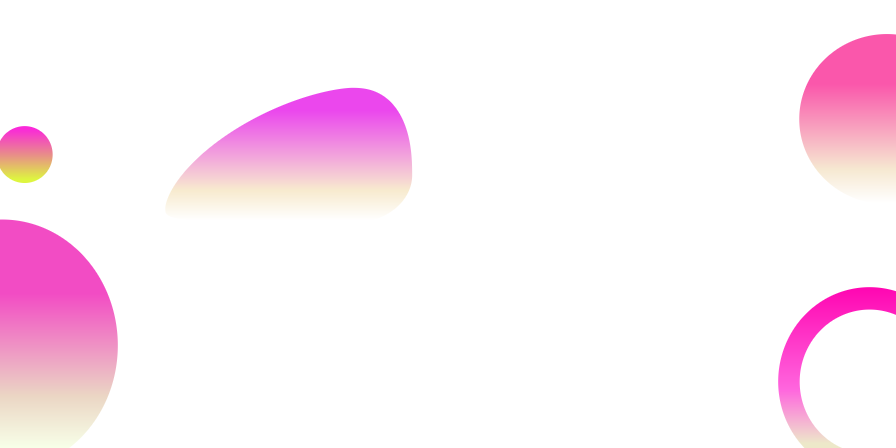
Reproduce this background procedurally as a WebGL 1 fragment shader.

```glsl
precision highp float;
// Draws a white background with gradient discs, a ring and a soft rounded blob.
uniform vec2 u_resolution;

// Vertical gradient with three colour stops, given from top to bottom.
vec3 gradient(float y, vec3 stops, vec3 top, vec3 middle, vec3 bottom) {
  vec3 upper = mix(middle, top, clamp((y - stops.y) / (stops.x - stops.y), 0.0, 1.0));
  return mix(bottom, upper, clamp((y - stops.z) / (stops.y - stops.z), 0.0, 1.0));
}

// Smooth coverage from a signed distance in canvas heights.
float coverage(float d) {
  return clamp(0.5 - d * u_resolution.y, 0.0, 1.0);
}

// Approximate signed distance to an ellipse.
float ellipse(vec2 p, vec2 radius) {
  float k = length(p / radius);
  return k * (k - 1.0) / max(length(p / (radius * radius)), 0.001);
}

// Lopsided blob: each quadrant is a superellipse with its own radii and power.
float blob(vec2 p) {
  bool right = p.x > 0.786;
  p -= vec2(0.786, right ? 0.609 : 0.536);
  bool up = p.y > 0.0;
  vec2 radius = right ? vec2(0.134, up ? 0.195 : 0.107)
                      : vec2(0.417, up ? 0.268 : 0.034);
  float power = right ? (up ? 2.4 : 2.0) : (up ? 1.55 : 4.0);
  vec2 q = max(abs(p) / radius, 0.0001);
  float k = pow(pow(q.x, power) + pow(q.y, power), 1.0 / power);
  vec2 slope = pow(q / max(k, 0.001), vec2(power - 1.0)) / radius;
  return (k - 1.0) / max(length(slope), 0.001);
}

void main() {
  vec2 p = gl_FragCoord.xy / u_resolution.y;
  vec3 white = vec3(1.0);
  vec3 color = white;

  // Violet blob fading to white
  vec3 blobColor = gradient(p.y, vec3(0.753, 0.575, 0.508),
    vec3(0.92, 0.28, 0.93), vec3(0.97, 0.92, 0.81), white);
  color = mix(color, blobColor, coverage(blob(p)));

  // Small magenta and yellow disc
  vec3 smallColor = gradient(p.y, vec3(0.712, 0.655, 0.6),
    vec3(0.98, 0.16, 0.85), vec3(0.91, 0.55, 0.54), vec3(0.87, 0.96, 0.25));
  color = mix(color, smallColor,
    coverage(ellipse(p - vec2(0.055, 0.655), vec2(0.0625, 0.0635))));

  // Large disc in the lower left corner
  vec3 largeColor = gradient(p.y, vec3(0.344, 0.115, 0.0),
    vec3(0.95, 0.3, 0.77), vec3(0.92, 0.84, 0.77), vec3(0.97, 1.0, 0.91));
  color = mix(color, largeColor,
    coverage(ellipse(p - vec2(0.005, 0.229), vec2(0.258, 0.281))));

  // Pink disc at the upper right
  vec3 pinkColor = gradient(p.y, vec3(0.8125, 0.622, 0.547),
    vec3(0.98, 0.34, 0.67), vec3(0.965, 0.91, 0.82), white);
  color = mix(color, pinkColor,
    coverage(ellipse(p - vec2(1.98, 0.734), vec2(0.196, 0.19))));

  // Ring in the lower right corner
  vec3 ringColor = gradient(p.y, vec3(0.355, 0.13, 0.01),
    vec3(1.0, 0.03, 0.7), vec3(1.0, 0.4, 0.87), vec3(0.93, 0.91, 0.79));
  vec2 q = p - vec2(1.941, 0.148);
  float ring = max(ellipse(q, vec2(0.204, 0.211)), -ellipse(q, vec2(0.156, 0.161)));
  color = mix(color, ringColor, coverage(ring));

  gl_FragColor = vec4(color, 1.0);
}
```
